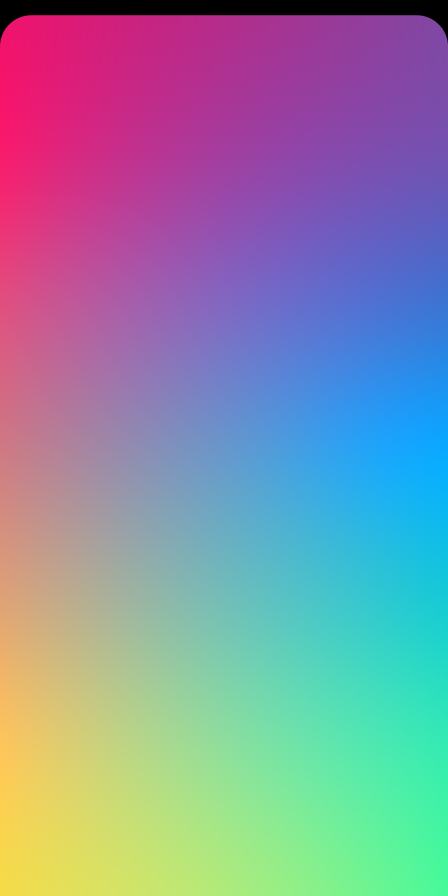
Give the GLSL for this background, as a Shadertoy shader.

```glsl
// A tall mesh gradient: pink, violet, blue, gold and mint melt into each other
// on a sheet with rounded upper corners below a thin black bar. Three columns
// of colour run down as cubic splines and are joined across by a parabola.

#define BAR_HEIGHT 0.017
#define CORNER_RADIUS 0.035
#define GLOW_CENTER vec2(0.86, 0.50)
#define GLOW_SIZE vec2(0.22, 0.085)
#define GLOW_COLOR vec3(-0.05, 0.0, 0.06)

const int ROWS = 7;

// Colours from top to bottom
const vec3 LEFT[ROWS] = vec3[ROWS](
    vec3(0.94, 0.07, 0.42), vec3(0.98, 0.10, 0.42), vec3(0.89, 0.30, 0.49),
    vec3(0.82, 0.47, 0.51), vec3(0.88, 0.63, 0.46), vec3(1.00, 0.77, 0.35),
    vec3(0.96, 0.86, 0.28));
const vec3 MIDDLE[ROWS] = vec3[ROWS](
    vec3(0.71, 0.17, 0.54), vec3(0.64, 0.24, 0.62), vec3(0.51, 0.40, 0.75),
    vec3(0.41, 0.59, 0.79), vec3(0.45, 0.74, 0.72), vec3(0.56, 0.87, 0.61),
    vec3(0.69, 0.92, 0.48));
const vec3 RIGHT[ROWS] = vec3[ROWS](
    vec3(0.50, 0.28, 0.64), vec3(0.45, 0.32, 0.69), vec3(0.24, 0.45, 0.82),
    vec3(0.07, 0.66, 0.96), vec3(0.08, 0.79, 0.84), vec3(0.20, 0.92, 0.70),
    vec3(0.27, 0.98, 0.60));

// Catmull-Rom spline through one column, depth 0 at the top and 1 at the bottom
vec3 columnColor(vec3 stops[ROWS], float depth) {
    float position = clamp(depth, 0.0, 1.0) * float(ROWS - 1);
    int i = min(int(position), ROWS - 2);
    float t = position - float(i);
    vec3 a = stops[max(i - 1, 0)];
    vec3 b = stops[i];
    vec3 c = stops[i + 1];
    vec3 d = stops[min(i + 2, ROWS - 1)];
    return b + 0.5 * t * (c - a + t * (2.0 * a - 5.0 * b + 4.0 * c - d
         + t * (3.0 * (b - c) + d - a)));
}

// Signed distance to a sheet that is rounded only at its upper corners
float sheetDistance(vec2 p, float halfWidth, float top) {
    vec2 q = vec2(abs(p.x) - halfWidth, p.y - top) + CORNER_RADIUS;
    return length(max(q, 0.0)) + min(max(q.x, q.y), 0.0) - CORNER_RADIUS;
}

void mainImage(out vec4 fragColor, in vec2 fragCoord) {
    vec2 uv = fragCoord / iResolution.xy;
    float aspect = iResolution.x / iResolution.y;
    float depth = 1.0 - uv.y;

    // Parabola across the three columns
    float x = uv.x;
    vec3 color = columnColor(LEFT, depth) * (2.0 * x - 1.0) * (x - 1.0)
               + columnColor(MIDDLE, depth) * 4.0 * x * (1.0 - x)
               + columnColor(RIGHT, depth) * x * (2.0 * x - 1.0);

    // Blue glow at the right
    vec2 g = (uv - GLOW_CENTER) / GLOW_SIZE;
    color += GLOW_COLOR * exp(-dot(g, g));

    // Black bar and rounded corners
    vec2 p = vec2((uv.x - 0.5) * aspect, uv.y);
    float edge = sheetDistance(p, 0.5 * aspect, 1.0 - BAR_HEIGHT);
    float sheet = clamp(0.5 - edge * iResolution.y, 0.0, 1.0);
    fragColor = vec4(clamp(color, 0.0, 1.0) * sheet, 1.0);
}
```
